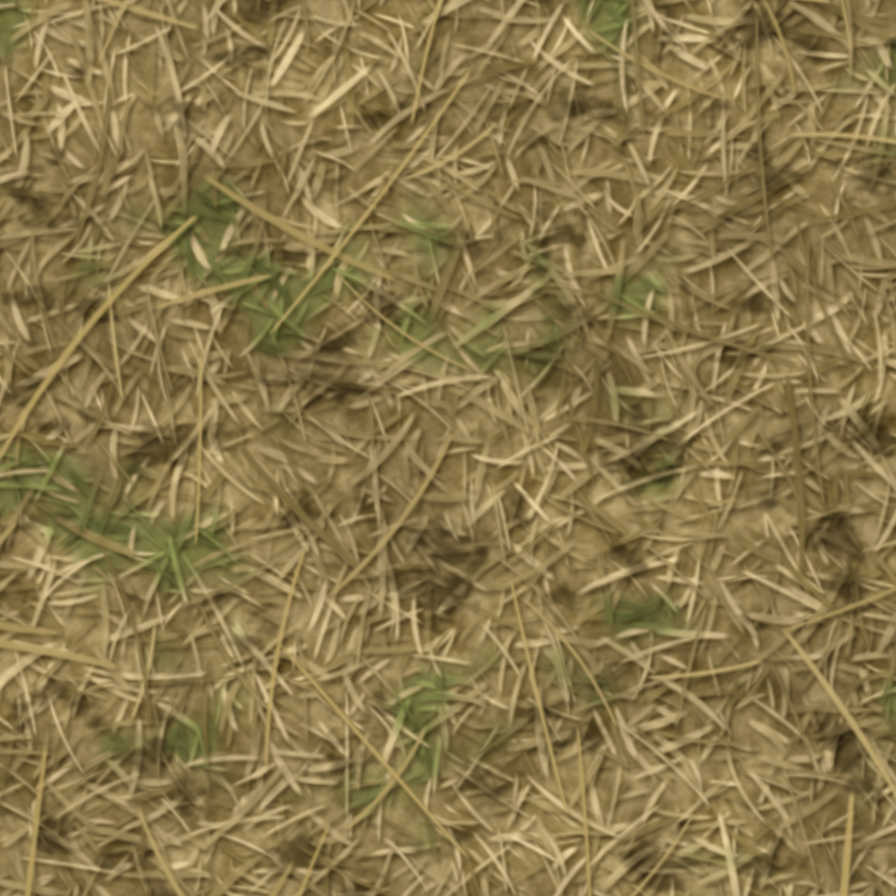
Reproduce this texture procedurally as a Shadertoy shader.

```glsl
// Dry mown grass: pale straw scattered over brown soil, with green tufts.
// Gradient noise paints the soil, tufts and hollows; jittered grids of curved,
// tapered stalks with soft shadows are layered on top, short ones first.

const vec3 DARK_SOIL   = vec3(0.36, 0.29, 0.13);
const vec3 LIGHT_SOIL  = vec3(0.65, 0.57, 0.39);
const vec3 BROWN_STRAW = vec3(0.48, 0.41, 0.23);
const vec3 PALE_STRAW  = vec3(0.80, 0.715, 0.53);
const vec3 GOLD_STRAW  = vec3(0.76, 0.66, 0.39);
const vec3 GREEN_BLADE = vec3(0.37, 0.40, 0.20);

const int   SHORT_LAYERS = 6;
const float FINE_CELLS   = 30.0;   // grid of the shortest straw
const float COARSE_CELLS = 12.0;   // grid of the longest short straw
const float SHORT_CHANCE = 0.85;
const float LONG_CHANCE  = 0.50;
const float THIN         = 0.0020; // half widths of the stalks
const float THICK        = 0.0050;
const float SOFTNESS     = 0.0030;
const vec3  SHADOW       = vec3(0.23, 0.25, 0.31);
const vec2  SHADOW_SHIFT = vec2(0.003, -0.005);
const float PATCH_LIGHT  = 0.24;   // strength of broad light and dark areas
const float HOLLOW_DEPTH = 0.38;
const float MOTTLING     = 0.12;
const float PI           = 3.14159;

vec4 hash4(vec2 p) {
    vec4 q = fract(p.xyxy * vec4(0.1031, 0.1030, 0.0973, 0.1099));
    q += dot(q, q.wzxy + 33.33);
    return fract((q.xxyz + q.yzzw) * q.zywx);
}

float cornerSlope(vec2 cell, vec2 offset) {
    float angle = 2.0 * PI * hash4(cell + 71.0).x;
    return dot(vec2(cos(angle), sin(angle)), offset);
}

float gradientNoise(vec2 p) {
    vec2 i = floor(p), f = fract(p);
    vec2 u = f * f * f * (f * (f * 6.0 - 15.0) + 10.0);
    vec2 e = vec2(1.0, 0.0);
    float low  = mix(cornerSlope(i, f), cornerSlope(i + e, f - e), u.x);
    float high = mix(cornerSlope(i + e.yx, f - e.yx), cornerSlope(i + 1.0, f - 1.0), u.x);
    return mix(low, high, u.y);
}

float fbm(vec2 p) {
    float sum = 0.0, amplitude = 1.0;
    for (int i = 0; i < 4; i++) {
        sum += amplitude * gradientNoise(p);
        p = mat2(1.6, 1.2, -1.2, 1.6) * p + 17.3;
        amplitude *= 0.65;
    }
    return sum;
}

// Coverage of a bent stalk that narrows towards its ends
float stalk(vec2 p, float halfLength, float halfWidth, float bend, float blur) {
    float t = p.x / halfLength;
    p.y += bend * halfLength * (t * t - 0.4);
    float width = halfWidth * (1.0 - 0.4 * min(t * t, 1.0));
    float side = 1.0 - smoothstep(-blur, blur, abs(p.y) - width);
    return side * (1.0 - smoothstep(-2.0 * blur, 2.0 * blur, abs(p.x) - halfLength));
}

vec3 scatterStraw(vec3 color, vec2 uv, float cells, float chance, float green, float gold, float seed, float blur) {
    vec2 home = floor(uv * cells);
    for (int y = -1; y <= 1; y++)
    for (int x = -1; x <= 1; x++) {
        vec2 cell = home + vec2(x, y);
        vec4 place = hash4(cell + seed * 37.7);
        vec4 look = hash4(cell + seed * 53.1 + 211.0);
        if (look.x > chance) continue;

        float angle = PI * place.z;
        vec2 along = vec2(cos(angle), sin(angle));
        mat2 turn = mat2(along.x, -along.y, along.y, along.x);
        vec2 p = uv - (cell + place.xy) / cells;
        float halfLength = mix(0.35, 0.85, place.w) / cells;
        float halfWidth = mix(THIN, THICK, look.y * look.y);
        float bend = 0.24 * (look.z - 0.5);

        // Shadow below the stalk, then the stalk itself
        float shade = stalk(turn * (p - SHADOW_SHIFT), halfLength, halfWidth, bend, 1.8 * blur);
        color *= 1.0 - SHADOW * shade;
        vec2 local = turn * p;
        float cover = stalk(local, halfLength, halfWidth, bend, blur);
        float grain = 0.2 * gradientNoise(local * vec2(25.0, 110.0) + place.xy * 90.0);
        vec3 tint = mix(BROWN_STRAW, PALE_STRAW, look.w + grain);
        tint = mix(tint, GOLD_STRAW, gold * step(0.3, look.w));
        tint = mix(tint, GREEN_BLADE * (0.8 + 0.5 * look.w), green * step(look.z, 0.7));
        color = mix(color, tint, 0.88 * cover);
    }
    return color;
}

void mainImage(out vec4 fragColor, in vec2 fragCoord) {
    vec2 uv = fragCoord / iResolution.y;
    float blur = max(SOFTNESS, 1.0 / iResolution.y);

    // Soil and green tufts
    vec3 color = mix(DARK_SOIL, LIGHT_SOIL, clamp(0.56 + 0.6 * fbm(uv * 18.0), 0.0, 1.0));
    float tufts = gradientNoise(uv * 4.3 + 8.6) + 0.6 * gradientNoise(uv * 14.0 + 3.1);
    float green = 0.85 * smoothstep(0.16, 0.50, tufts);
    color = mix(color, GREEN_BLADE, 0.7 * green);

    // Short straw litter, from fine to coarse
    for (int i = 0; i < SHORT_LAYERS; i++) {
        float size = float(i) / float(SHORT_LAYERS - 1);
        color = scatterStraw(color, uv, mix(FINE_CELLS, COARSE_CELLS, size), SHORT_CHANCE, green, 0.0, float(i) + 1.0, blur);
    }

    // Broad patches of light, shaded hollows and fine mottling
    float light = 1.06 + PATCH_LIGHT * fbm(uv * 6.0 + 25.0) + MOTTLING * gradientNoise(uv * 70.0);
    light *= 1.0 - HOLLOW_DEPTH * smoothstep(0.18, 0.70, fbm(uv * vec2(9.0, 13.0) + 41.0));
    color *= pow(vec3(light), vec3(0.95, 1.0, 1.2));

    // Sparse long stalks on top
    color = scatterStraw(color, uv, 7.0, LONG_CHANCE, 0.0, 0.5, 11.0, blur);
    color = scatterStraw(color, uv, 4.6, LONG_CHANCE, 0.0, 0.8, 12.0, blur);
    fragColor = vec4(color, 1.0);
}
```
